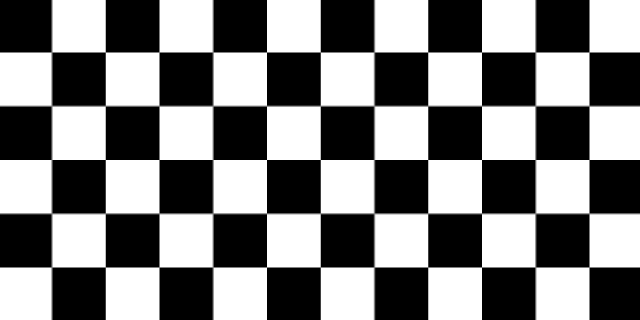
This pattern is drawn by a WebGL 2 fragment shader. Its source:

```glsl
#version 300 es
precision highp float;
// Black and white checkerboard, about twelve squares across and six down.
// Each axis is a square wave with antialiased edges; their product gives the
// checks. Every third upright and every second level edge is slightly softer.

uniform vec2 u_resolution;
out vec4 fragColor;

// Lengths are fractions of the canvas height.
const float CELL_SIZE = 0.16797;
const vec2 FIRST_EDGE = vec2(0.1625, 0.16406);
const float SOFT_WIDTH = 0.0078;
const vec2 SOFT_PERIOD = vec2(3.0, 2.0);
const vec2 SOFT_PHASE = vec2(0.0, 1.0);
const vec3 BLACK = vec3(0.0);
const vec3 WHITE = vec3(1.0);

// Square waves from -1 to 1 on both axes, ramped across the nearest edge.
vec2 squareWaves(vec2 p, float pixel) {
    vec2 grid = (p - FIRST_EDGE) / CELL_SIZE;
    vec2 edge = floor(grid + 0.5);
    vec2 offset = (grid - edge) * CELL_SIZE;

    // Selected edges get a wider ramp; the rest are one pixel wide.
    vec2 phase = mod(edge - SOFT_PHASE + 0.5, SOFT_PERIOD);
    vec2 isSoft = 1.0 - step(1.0, phase);
    vec2 width = max(isSoft * SOFT_WIDTH, vec2(pixel));

    vec2 direction = 1.0 - 2.0 * mod(edge, 2.0);
    return direction * clamp(2.0 * offset / width, -1.0, 1.0);
}

void main() {
    vec2 p = gl_FragCoord.xy / u_resolution.y;
    vec2 wave = squareWaves(p, 1.0 / u_resolution.y);
    float check = 0.5 + 0.5 * wave.x * wave.y;
    fragColor = vec4(mix(BLACK, WHITE, check), 1.0);
}
```
